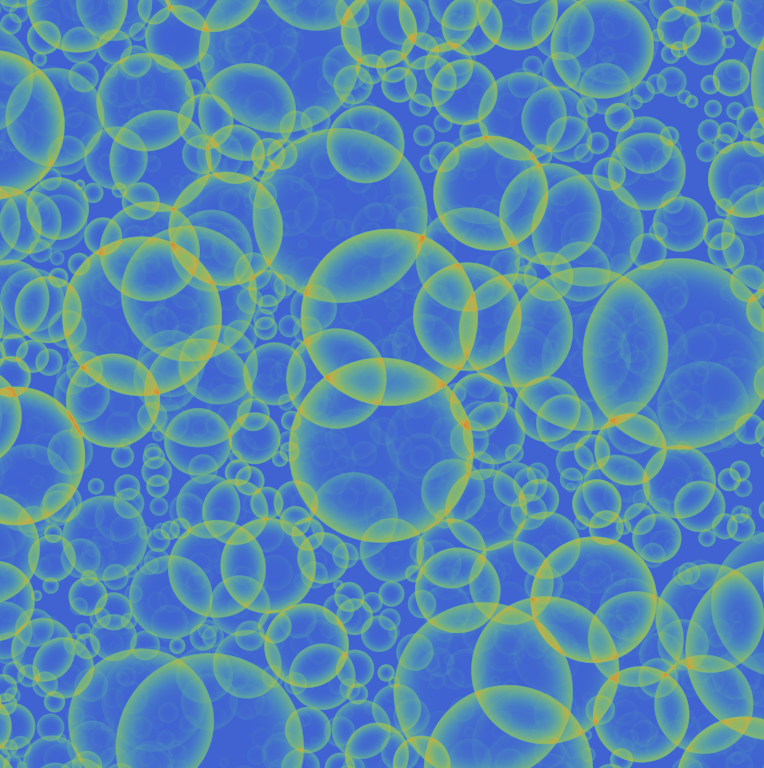
Write a WebGL 2 fragment shader that draws this pattern.

```glsl
#version 300 es
precision highp float;
// Overlapping translucent bubbles of many sizes, drawn as a heat map.
// Jittered grids, each finer than the last, scatter the bubbles; their
// rims glow inward, add up, and the sum is looked up in a colour ramp.

uniform vec2 u_resolution;
out vec4 fragColor;

const int LAYERS = 5;
const float LARGEST_CELL = 0.21;     // grid pitch of the biggest bubbles
const float CELL_SHRINK = 0.6;       // pitch ratio from layer to layer
const vec2 RADIUS_RANGE = vec2(0.25, 0.6);   // in cells
const vec2 STRENGTH_RANGE = vec2(0.5, 1.05);
const float THINNING = 0.035;        // how fast small bubbles grow sparse
const float SIZE_FADE = 0.07;        // strength lost per layer
const float RIM_BASE = 0.003;        // rim width = base + share * radius
const float RIM_SHARE = 0.1;
const float RIM_FALLOFF = 1.25;
const float EDGE = 0.0025;           // softness of the outer edge
const float NESTED = 0.1;            // strength left inside a larger bubble
const float GAIN = 1.0;

const int STOPS = 8;
const vec3 RAMP[STOPS] = vec3[STOPS](
    vec3(0.25, 0.39, 0.82),  // blue
    vec3(0.29, 0.53, 0.75),  // steel
    vec3(0.35, 0.62, 0.66),  // teal
    vec3(0.43, 0.68, 0.55),  // sea green
    vec3(0.54, 0.72, 0.42),  // leaf green
    vec3(0.74, 0.69, 0.29),  // ochre
    vec3(0.90, 0.50, 0.15),  // orange
    vec3(0.87, 0.20, 0.10)   // red
);

struct Bubble {
    vec2 center;
    float radius;
    float strength;
};

float hash(vec2 p) {
    return fract(sin(dot(p, vec2(127.1, 311.7))) * 43758.5453);
}

float cellSize(int layer) {
    return LARGEST_CELL * pow(CELL_SHRINK, float(layer));
}

// The bubble of one grid cell; radius 0 marks an empty cell.
Bubble bubbleAt(vec2 cell, int layer) {
    float level = float(layer);
    vec2 seed = cell + 37.0 * level + 11.0;
    float size = cellSize(layer);
    vec2 jitter = vec2(hash(seed), hash(seed + 0.31));
    float present = step(hash(seed + 0.57), 1.05 - THINNING * level * level);
    float radius = mix(RADIUS_RANGE.x, RADIUS_RANGE.y, hash(seed + 0.73));
    float strength = mix(STRENGTH_RANGE.x, STRENGTH_RANGE.y, hash(seed + 0.89));
    return Bubble((cell + jitter) * size, radius * size * present,
                  strength * (1.0 - SIZE_FADE * level));
}

// 1 for a bubble in the open, NESTED for one wholly inside a larger one.
float exposure(Bubble b, int layer) {
    float open = 1.0;
    for (int k = 0; k <= layer; k++) {
        vec2 home = floor(b.center / cellSize(k));
        for (int i = 0; i < 9; i++) {
            Bubble host = bubbleAt(home + vec2(i % 3 - 1, i / 3 - 1), k);
            if (host.radius <= b.radius) continue;
            float d = distance(b.center, host.center);
            open = min(open, smoothstep(host.radius - b.radius, host.radius, d));
        }
    }
    return mix(NESTED, 1.0, open);
}

// Glow that is brightest at the rim and fades toward the centre.
float rimGlow(float depth, float radius) {
    float width = RIM_BASE + RIM_SHARE * radius;
    return smoothstep(0.0, EDGE, depth) * exp(-pow(depth / width, RIM_FALLOFF));
}

vec3 heatColor(float heat) {
    float x = clamp(heat, 0.0, 1.0) * float(STOPS - 1);
    int i = min(int(x), STOPS - 2);
    return mix(RAMP[i], RAMP[i + 1], x - float(i));
}

void main() {
    vec2 p = gl_FragCoord.xy / u_resolution.y;

    // Sum the rims of every bubble that covers this point.
    float density = 0.0;
    for (int layer = 0; layer < LAYERS; layer++) {
        vec2 home = floor(p / cellSize(layer));
        for (int i = 0; i < 9; i++) {
            Bubble b = bubbleAt(home + vec2(i % 3 - 1, i / 3 - 1), layer);
            float depth = b.radius - distance(p, b.center);
            if (depth <= 0.0) continue;
            float glow = b.strength * rimGlow(depth, b.radius);
            if (glow > 0.002) density += glow * exposure(b, layer);
        }
    }

    // Compress the sum so that only crowded crossings turn red.
    fragColor = vec4(heatColor(1.0 - exp(-GAIN * density)), 1.0);
}
```
